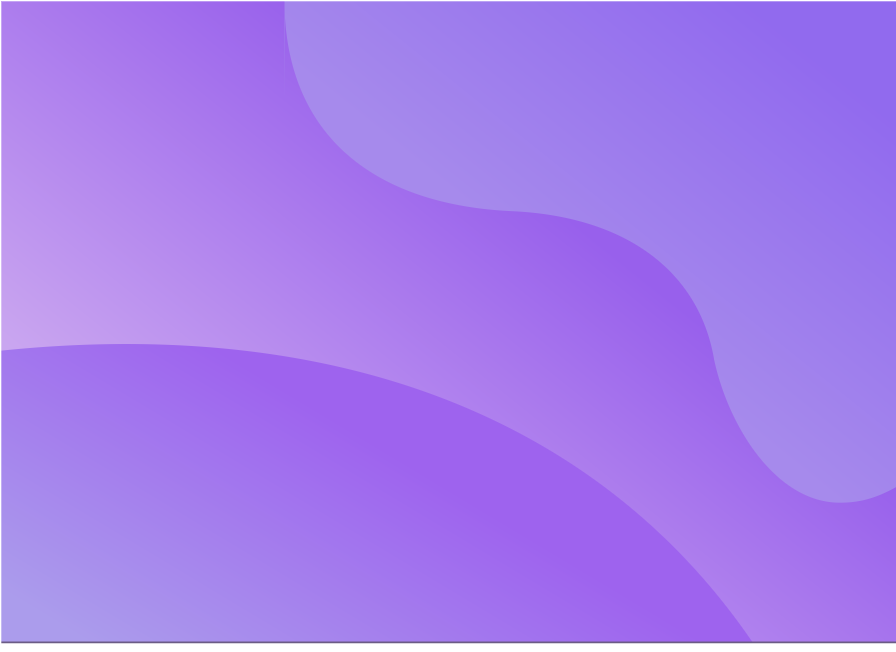
Reproduce this background procedurally as a WebGL 2 fragment shader.

```glsl
#version 300 es
precision highp float;
// Violet waves: a diagonal gradient band with a periwinkle wave at the
// upper right and a round hill at the lower left. Both outlines are cubic
// Bezier curves, solved for x and turned into a signed distance.
uniform vec2 u_resolution;
out vec4 fragColor;

vec2 bezier(vec2 a, vec2 b, vec2 c, vec2 d, float t) {
  float s = 1.0 - t;
  return s * s * s * a + 3.0 * s * s * t * b + 3.0 * s * t * t * c + t * t * t * d;
}

vec2 bezierTangent(vec2 a, vec2 b, vec2 c, vec2 d, float t) {
  float s = 1.0 - t;
  return s * s * (b - a) + 2.0 * s * t * (c - b) + t * t * (d - c);
}

// Approximate distance to a curve running left to right, positive above it
float heightAbove(vec2 p, vec2 a, vec2 b, vec2 c, vec2 d) {
  float t = 0.0;
  float stepSize = 0.5;
  for (int i = 0; i < 18; i++) {
    if (bezier(a, b, c, d, t + stepSize).x < p.x) t += stepSize;
    stepSize *= 0.5;
  }
  vec2 tangent = normalize(bezierTangent(a, b, c, d, t));
  return dot(p - bezier(a, b, c, d, t), vec2(-tangent.y, tangent.x));
}

// Wave outline: four joined pieces, chosen by their span in x
float waveDistance(vec2 p) {
  vec2 top = vec2(0.437, 1.0), shelf = vec2(0.789, 0.676);
  vec2 drop = vec2(1.097, 0.448), trough = vec2(1.29, 0.229);
  if (p.x < shelf.x)
    return heightAbove(p, top, vec2(0.437, 0.794), vec2(0.573, 0.685), shelf);
  if (p.x < drop.x)
    return heightAbove(p, shelf, vec2(0.968, 0.667), vec2(1.075, 0.579), drop);
  if (p.x < trough.x)
    return heightAbove(p, drop, vec2(1.119, 0.346), vec2(1.192, 0.229), trough);
  return heightAbove(p, trough, vec2(1.321, 0.229), vec2(1.347, 0.236), vec2(1.38, 0.255));
}

float hillDistance(vec2 p) {
  return -heightAbove(p, vec2(0.0, 0.462), vec2(0.519, 0.516),
                      vec2(0.923, 0.358), vec2(1.158, 0.012));
}

vec3 ramp(vec3 from, vec3 to, float start, float end, float x) {
  return mix(from, to, clamp((x - start) / (end - start), 0.0, 1.0));
}

// Coverage of one pixel by a shape whose inside is positive
float cover(float inside) {
  return clamp(inside * u_resolution.y + 0.5, 0.0, 1.0);
}

void main() {
  vec2 uv = gl_FragCoord.xy / u_resolution;
  vec2 p = uv * vec2(1.3763, 1.0);
  float diagonal = 0.8 * p.x + p.y;

  // Three gradients, each rising toward the upper right
  vec3 band = ramp(vec3(0.79, 0.65, 0.94), vec3(0.595, 0.375, 0.925), 0.48, 1.37, diagonal);
  vec3 wave = ramp(vec3(0.65, 0.54, 0.925), vec3(0.57, 0.415, 0.935), 1.266, 1.91, diagonal);
  vec3 hill = ramp(vec3(0.67, 0.61, 0.925), vec3(0.62, 0.39, 0.935), 0.1, 0.66, 0.6 * p.x + p.y);

  // Layers with smooth edges
  vec3 color = mix(band, wave, cover(waveDistance(p)));
  color = mix(color, hill, cover(hillDistance(p)));

  // Margins: a dark line above a white strip, thin white at the left and top
  color = mix(color, vec3(0.42, 0.36, 0.52), cover(0.0161 - p.y));
  color = mix(color, vec3(1.0), cover(0.0134 - p.y));
  color = mix(color, vec3(1.0), cover(0.002 - min(p.x, 1.0 - p.y)));
  fragColor = vec4(color, 1.0);
}
```
